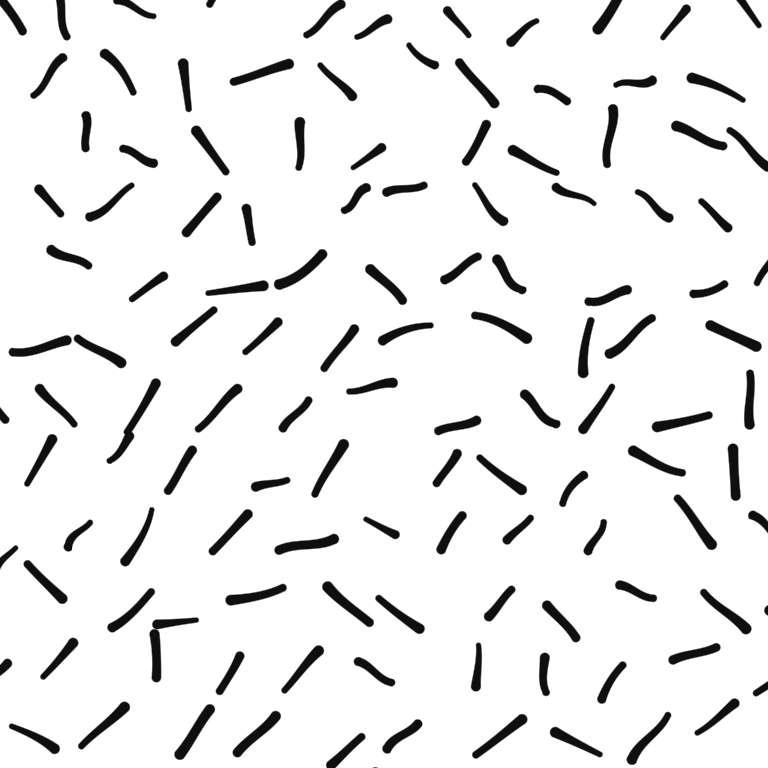
A WebGL 2 fragment shader for this pattern:

```glsl
#version 300 es
precision highp float;
// Scattered hand-inked brush dashes, tapered and slightly bent, on white paper.

uniform vec2 u_resolution;
out vec4 fragColor;

const vec3 PAPER = vec3(1.0);
const vec3 INK = vec3(0.06, 0.06, 0.065);

// All lengths are fractions of the canvas height.
const float SPACING = 0.099;                     // between cell centres in a row
const float ROW_HEIGHT = SPACING * 0.866;        // staggered, near-hexagonal rows
const float ROAM_RADIUS = 0.055;                 // each dash stays in this disc
const vec2 HALF_LENGTH = vec2(0.020, 0.038);     // shortest, longest
const vec2 THICK_RADIUS = vec2(0.0053, 0.0071);  // radius of the heavy end
const vec2 TAPER = vec2(0.50, 0.95);             // light end relative to heavy end
const float BEND = 0.0050;                       // largest bow of the spine
const float WOBBLE = 0.0022;                     // largest S-curve of the spine
const float EDGE_PIXELS = 1.4;
const float SEED = 17.0;

vec3 hash3(vec2 cell, float salt) {
    vec3 p = fract(vec3(cell.xyx + SEED + salt) * vec3(0.1031, 0.1030, 0.0973));
    p += dot(p, p.yxz + 33.33);
    return fract((p.xxy + p.yzz) * p.zyx);
}

// Mostly rising diagonals, then falling ones, uprights and near-levels.
float dashAngle(float kind, float spread) {
    vec2 range = kind < 0.47 ? vec2(30.0, 63.0)
               : kind < 0.73 ? vec2(-56.0, -20.0)
               : kind < 0.88 ? vec2(77.0, 104.0)
               : vec2(2.0, 19.0);
    return radians(mix(range.x, range.y, spread));
}

// Signed distance to a tapered round-ended stroke with a curved spine.
float dashDistance(vec2 p, float halfLength, float heavy, float light,
                   float bend, float wobble) {
    float along = clamp(p.x, -halfLength, halfLength);
    float t = along / halfLength;
    float spine = bend * (t * t - 0.4) + wobble * t * (t * t - 1.0) * 2.6;
    float radius = mix(light, heavy, 0.5 + 0.5 * t);
    radius *= 0.94 + 0.10 * t * t;               // ink gathers at the ends
    return length(p - vec2(along, spine)) - radius;
}

// Distance to the dash that belongs to one cell.
float cellDash(vec2 offset, vec2 cell) {
    vec3 pose = hash3(cell, 0.0);
    vec3 form = hash3(cell, 71.0);
    vec3 curve = hash3(cell, 139.0);
    vec3 place = hash3(cell, 211.0) * 2.0 - 1.0;

    float angle = dashAngle(pose.x, pose.y);
    vec2 axis = vec2(cos(angle), sin(angle));
    vec2 local = vec2(dot(offset, axis), dot(offset, vec2(-axis.y, axis.x)));

    float halfLength = mix(HALF_LENGTH.x, HALF_LENGTH.y, form.x);
    float heavy = mix(THICK_RADIUS.x, THICK_RADIUS.y, 0.5 * (form.x + form.y));
    float light = heavy * mix(TAPER.x, TAPER.y, form.z);

    // Short dashes may slide further along their axis than long ones.
    float slide = max(ROAM_RADIUS - halfLength - heavy, 0.0);
    float shift = 0.6 * sqrt(ROAM_RADIUS * ROAM_RADIUS - halfLength * halfLength);
    local -= place.xy * vec2(slide, shift);
    local.x *= pose.z < 0.5 ? -1.0 : 1.0;        // heavy end on either side

    // Cubing keeps most dashes nearly straight.
    float bow = curve.x * 2.0 - 1.0;
    float bend = BEND * bow * bow * bow;
    float wobble = WOBBLE * place.z * abs(place.z);
    return dashDistance(local, halfLength, heavy, light, bend, wobble);
}

// Nearest dash among the surrounding staggered cells.
float dashField(vec2 p) {
    float nearest = 1.0;
    float baseRow = floor(p.y / ROW_HEIGHT);
    for (int j = -1; j <= 1; j++) {
        float row = baseRow + float(j);
        float stagger = 0.5 * mod(row, 2.0);
        float baseColumn = floor(p.x / SPACING - stagger);
        for (int i = -1; i <= 1; i++) {
            float column = baseColumn + float(i);
            vec2 centre = vec2((column + stagger + 0.5) * SPACING,
                               (row + 0.5) * ROW_HEIGHT);
            nearest = min(nearest, cellDash(p - centre, vec2(column, row)));
        }
    }
    return nearest;
}

void main() {
    vec2 p = gl_FragCoord.xy / u_resolution.y;
    float edge = EDGE_PIXELS / u_resolution.y;
    float coverage = clamp(0.5 - dashField(p) / edge, 0.0, 1.0);
    fragColor = vec4(mix(PAPER, INK, coverage), 1.0);
}
```
